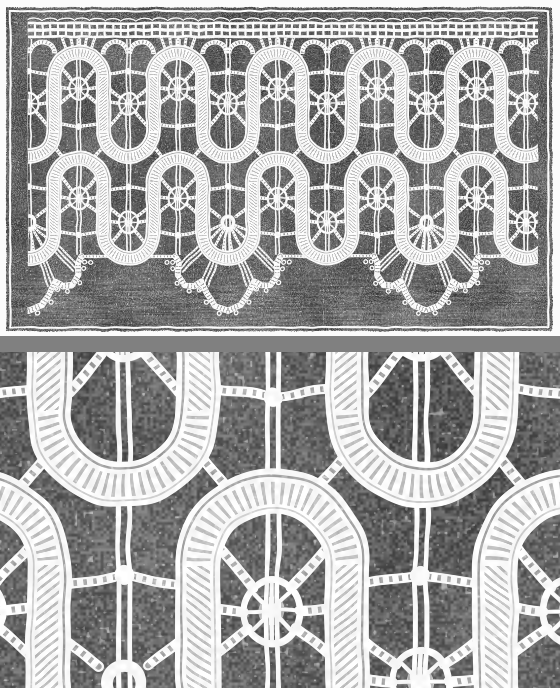
Top: the whole. Bottom: its middle third, enlarged.
A Shadertoy shader for this pattern:

```glsl
// Engraved lace border: two rows of meandering ribbon with spoked wheels and a scalloped hem on a dark panel.
const float HALF = 68.15; // distance from arch axis to valley axis; the canvas is 768 units wide

float hash(vec2 p) {
    p = fract(p * vec2(.1031, .1137));
    p += dot(p, p.yx + 33.33);
    return fract((p.x + p.y) * p.x * 7.31);
}

float noise(vec2 p) {
    vec2 i = floor(p), f = fract(p);
    f = f * f * (3. - 2. * f);
    return mix(mix(hash(i), hash(i + vec2(1, 0)), f.x),
               mix(hash(i + vec2(0, 1)), hash(i + 1.), f.x), f.y);
}

float cover(float d) {
    float px = 768. / iResolution.x;
    return 1. - smoothstep(-.6 * px, .6 * px, d);
}

float box(vec2 p, vec2 halfSize) {
    vec2 d = abs(p) - halfSize;
    return length(max(d, 0.)) + min(max(d.x, d.y), 0.);
}

// Dark hatching strokes across a coordinate
float hatch(float along, float period) {
    return smoothstep(.1, .75, cos(6.2832 * along / period));
}

// Straight braid with cross ticks
float tie(vec2 p, vec2 a, vec2 b, float w) {
    vec2 pa = p - a, ba = b - a;
    float h = clamp(dot(pa, ba) / dot(ba, ba), 0., 1.);
    float d = length(pa - ba * h);
    return cover(d - w) * (1. - .55 * hatch(h * length(ba), 4.5) * cover(d - w + 1.));
}

// Wheel, spokes and knotted crossbar of one opening; p.x is mirrored about its axis
float opening(vec2 p, float wheelY, float knotY, bool fan) {
    vec2 q = p - vec2(0, wheelY);
    float dir = sign(wheelY - knotY);
    float ink = tie(p, vec2(0, knotY), vec2(29, knotY + 4. * dir), 2.3);
    ink = max(ink, cover(length(p - vec2(0, knotY)) - 4.6));
    float r = length(q * vec2(1, .88));
    ink = max(ink, tie(q, vec2(11, -8. * dir), vec2(29, -22. * dir), 2.4));
    if (fan) {
        for (float i = 0.; i < 4.; i++) {
            vec2 ray = vec2(sin(.15 + i * .34), cos(.15 + i * .34));
            ink = max(ink, tie(q, ray * 9., ray * 46., 1.9));
        }
        return mix(max(ink, cover(r - 10.)), .0, cover(r - 5.));
    }
    ink = max(ink, tie(q, vec2(13, 0), vec2(29, -2), 2.4));
    ink = max(ink, tie(q, vec2(9, 11. * dir), vec2(25, 30. * dir), 2.4));
    float spoke = abs(sin(4. * atan(q.y, q.x + .001))) * r / 4. - .9;
    ink = max(ink, cover(max(spoke, r - 13.)));
    ink = max(ink, cover(abs(r - 13.) - 1.5));
    return max(ink, cover(r - 6.) * (1. - .4 * hatch(q.x + 1.7, 3.4)));
}

// Ribbon as (signed offset from its centre line, length along it)
vec2 meander(vec2 q, float archY, float valleyY) {
    float R = HALF * .5;
    vec2 a = q - vec2(0, archY), b = vec2(HALF - q.x, q.y - valleyY);
    if (a.y < 0.) return vec2(length(a) - R, atan(a.x, -a.y) * R);
    if (b.y > 0.) return vec2(R - length(b), atan(b.x, b.y) * R);
    return vec2(q.x - R, q.y + .8 * q.x);
}

// Scalloped hem with picots; m.x is mirrored about the scallop axis
float hem(vec2 m) {
    vec2 path[10] = vec2[10](vec2(137, 352), vec2(72, 351), vec2(67, 360), vec2(68, 377), vec2(59, 391),
        vec2(46, 392), vec2(36, 386), vec2(29, 402), vec2(18, 419), vec2(0, 426));
    float ink = 0.;
    for (int i = 0; i < 9; i++) {
        vec2 a = path[i], b = path[i + 1], t = normalize(b - a);
        ink = max(ink, tie(m, a, b, i == 0 ? 2.2 : 4.2));
        vec2 loopAt = (i == 0 ? vec2(84, 352) : (a + b) * .5) + vec2(t.y, -t.x) * 7.5;
        ink = max(ink, cover(abs(length(m - loopAt) - 2.6) - .9));
    }
    // Triple threads from ribbon to hem
    for (float i = -1.; i < 2.; i++) {
        vec2 s = vec2(-3, 4) * i;
        ink = max(ink, tie(m, vec2(39, 342) + s, vec2(64, 368) + s, 1.3));
        ink = max(ink, tie(m, vec2(19. + 5. * i, 358), vec2(31. + 5. * i, 389. - 3. * i), 1.3));
    }
    return ink;
}

// Latticed heading with looped upper edge
float heading(vec2 p) {
    float ink = cover(box(p - vec2(388, 41.), vec2(351, 11.)));
    vec2 c = vec2(mod(p.x - 37., 10.7) - 5.35, abs(p.y - 41.) - 4.8);
    ink *= 1. - .95 * cover(box(c, vec2(3.8, 2.5)));
    float edge = 29. - 4. * sqrt(abs(sin((p.x - 37.) * 3.1416 / 21.4)));
    return max(ink, cover(abs(p.y - edge) - .9));
}

float lace(vec2 p) {
    vec2 q = vec2(abs(mod(p.x - 108. + HALF, 2. * HALF) - HALF), p.y);
    vec2 v = vec2(HALF - q.x, p.y);
    vec2 m = vec2(abs(mod(p.x - 312.4 + 2. * HALF, 4. * HALF) - 2. * HALF), p.y);
    float ink = max(heading(p), hem(m));
    // Paired vertical threads
    ink = max(ink, cover(max(abs(abs(min(q.x, v.x)) - 2.5) - 1.1, abs(p.y - 201.) - 148.)));
    // Arcs and fan threads below the heading
    float arc = length(q - vec2(50, 74)) - 16.5;
    float arcTicks = hatch(atan(q.y - 74., q.x - 50.) * 16.5, 4.5) * cover(abs(arc) - 2.);
    ink = max(ink, cover(max(abs(arc) - 3.3, p.y - 74.)) * (1. - .5 * arcTicks));
    for (float i = 0.; i < 3.; i++)
        ink = max(ink, tie(q, vec2(9. * i, 64. + i), vec2(11.5 * i, 51), 2.));
    ink = max(ink, tie(q, vec2(36, 198), vec2(22, 215), 2.6)); // links between the rows
    for (float row = 0.; row < 2.; row++) {
        if (abs(p.y - 143. - row * 143.) < 78.) {
            if (q.x < HALF * .5) ink = max(ink, opening(q, 122. + 150. * row, 174. + 148. * row, false));
            else ink = max(ink, opening(v, 142. + 163. * row, 98. + 158. * row, row > 0. && m.x < HALF));
        }
    }
    // Hatched ribbons lie on top
    for (float row = 0.; row < 2.; row++) {
        vec2 rib = meander(q, 106. + 145. * row, 180. + 140. * row);
        float shade = 1. - .38 * hatch(rib.y, 4.2) * cover(abs(rib.x + .6) - 5.2);
        shade *= 1. - .55 * cover(abs(rib.x - 7.2) - .55);
        shade *= 1. - .3 * cover(abs(rib.x + 7.6) - .4);
        ink = mix(ink, shade, cover(abs(rib.x) - 10.3));
    }
    return ink * cover(abs(p.x - 388.) - 350.);
}

void mainImage(out vec4 fragColor, in vec2 fragCoord) {
    vec2 p = vec2(fragCoord.x, iResolution.y - fragCoord.y) * 768. / iResolution.x;
    // Mottled, speckled ground with scratches near the foot
    float grain = noise(p * .75);
    float tone = .39 + .13 * (noise(p * .025) - .5) + .24 * (grain - .5);
    tone += .22 * smoothstep(.8, .98, noise(p * .55 + 91.));
    tone += .16 * smoothstep(355., 400., p.y) * (noise(p * vec2(.035, .6)) - .3);
    // Hand-drawn wobble
    vec2 wobble = vec2(noise(p * .07), noise(p * .07 + 47.)) - .5;
    vec2 drawn = p + 1.8 * wobble;
    float white = .95 + .06 * noise(p * .4);
    tone = mix(tone, white, lace(drawn));
    // Frame line and ragged panel edge
    vec2 c = drawn - vec2(383, 232);
    tone = mix(tone, white, cover(abs(box(c, vec2(369, 217))) - 1.4));
    tone = mix(.985, tone, cover(box(c, vec2(374.5, 222)) + grain - .5));
    fragColor = vec4(vec3(tone), 1);
}
```
